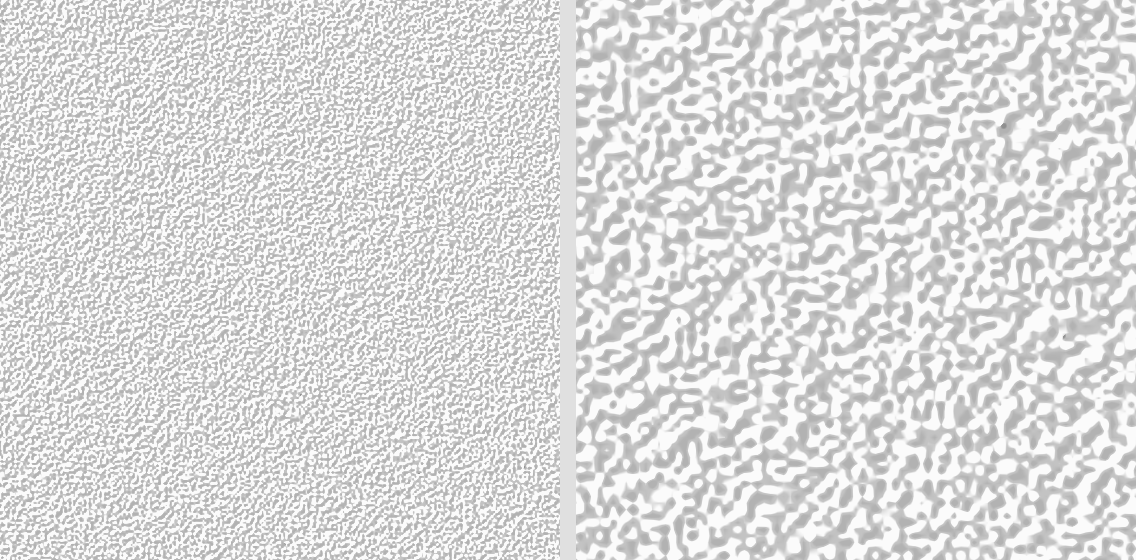
Left: the whole. Right: its middle third, enlarged.
Give the GLSL for this texture, as a Shadertoy shader.

```glsl
// Fine embossed plaster: short mazy ridges of white and grey.
// Random lattice heights are differenced along the light direction,
// interpolated, then mapped through a steep tone curve.

float hash(vec2 p) {
    vec3 q = fract(vec3(p.xyx) * 0.1031);
    q += dot(q, q.yzx + 33.33);
    return fract((q.x + q.y) * q.z);
}

// Slope of the random heights, lit across the rising diagonal
float slope(vec2 cell) {
    return hash(cell)
         - 0.50 * hash(cell + vec2(1.0, -1.0))
         - 0.25 * hash(cell + vec2(1.0, 0.0))
         - 0.25 * hash(cell + vec2(0.0, -1.0));
}

float relief(vec2 p) {
    vec2 cell = floor(p);
    vec2 f = p - cell;
    float low  = mix(slope(cell), slope(cell + vec2(1.0, 0.0)), f.x);
    float high = mix(slope(cell + vec2(0.0, 1.0)), slope(cell + 1.0), f.x);
    return mix(low, high, f.y);
}

// Rare soft pits, at most one per cell
float pits(vec2 p) {
    vec2 cell = floor(p);
    float present = step(0.9994, hash(cell + 417.0));
    return present * (1.0 - smoothstep(0.25, 0.65, length(p - cell - 0.5)));
}

void mainImage(out vec4 fragColor, in vec2 fragCoord) {
    // 256 grains span the canvas height
    vec2 p = fragCoord / iResolution.y * 256.0;
    float light = relief(p);

    // Flat grey shadows that deepen on the steepest slopes
    float shadow = mix(0.765, 0.70, smoothstep(0.10, 0.32, -light));

    // Crisp but smooth step from shadow to white ridge
    float tone = mix(shadow, 0.985, smoothstep(-0.08, 0.10, light));
    tone = mix(tone, 0.52, 0.8 * pits(p) * step(light, 0.0));

    fragColor = vec4(vec3(tone), 1.0);
}
```
